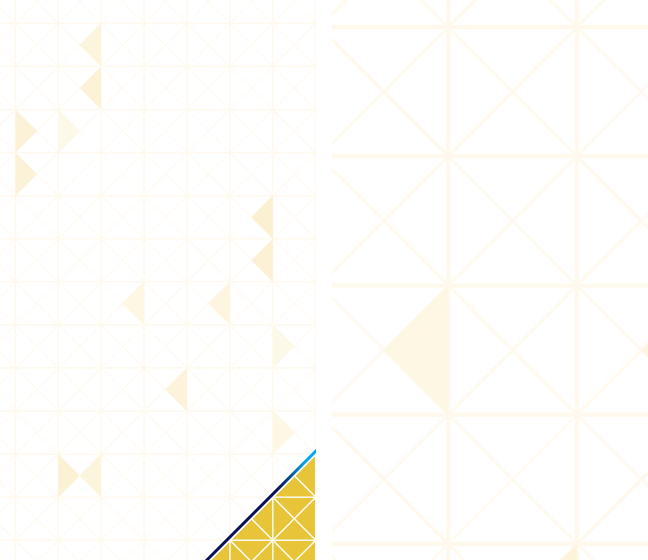
Left, the full canvas; right, a detail of the centre.
Give the GLSL for this background, as a Shadertoy shader.

```glsl
// Pale cream lattice of crossed squares with scattered triangles and a gold corner edged in blue.

// Lengths are in canvas widths
const vec2 PITCH = vec2(0.1358, 0.1363);    // size of one square
const vec2 GRID_START = vec2(0.0486, 0.0625);
const float COLUMNS = 8.0;
const float STRAIGHT_WIDTH = 0.0046;
const float DIAGONAL_WIDTH = 0.0032;
const float GOLD_LINE_WIDTH = 0.0044;

// Corner limits, measured along the bottom edge
const float BAND_START = 0.648;
const float BAND_END = 0.6615;
const float GOLD_START = 0.669;

// Triangle scatter
const float FIRST_ROW = 1.0;
const float LAST_ROW = 11.0;
const float ROW_CHANCE = 0.92;
const float SECOND_CHANCE = 0.35;
const float LEFT_CHANCE = 0.7;
const float MISSING_DIAGONAL = 0.01;

const vec3 PAPER = vec3(1.0);
const vec3 LINE_CREAM = vec3(1.0, 0.975, 0.93);
const vec3 PALE_FILL = vec3(0.995, 0.98, 0.925);
const vec3 DEEP_FILL = vec3(0.985, 0.94, 0.82);
const vec3 GOLD = vec3(0.91, 0.77, 0.22);
const vec3 NAVY = vec3(0.04, 0.07, 0.34);
const vec3 CYAN = vec3(0.0, 0.66, 0.93);

float hash(vec2 p) {
    return fract(sin(dot(p, vec2(127.1, 311.7))) * 43758.5453);
}

// Coverage of a shape from its inward distance
float cover(float inside, float pixel) {
    return clamp(inside / pixel + 0.5, 0.0, 1.0);
}

float stroke(float dist, float width, float pixel) {
    return cover(0.5 * width - dist, pixel);
}

// Triangle spanning one side of a square and pointing to its centre
float quarterTriangle(vec2 f, float facing, float pixel) {
    float side = -f.x * facing;
    float slant = (side - abs(f.y)) * PITCH.x * 0.7071;
    return cover(min(slant, (0.5 - side) * PITCH.x), pixel);
}

void mainImage(out vec4 fragColor, in vec2 fragCoord) {
    vec2 p = fragCoord / iResolution.x;
    float pixel = 1.0 / iResolution.x;

    vec2 grid = (p - GRID_START) / PITCH;
    vec2 cell = floor(grid);
    vec2 f = fract(grid) - 0.5;

    // Distances to the square's sides and to its two diagonals
    vec2 toSide = (0.5 - abs(f)) * PITCH;
    float straight = min(toSide.x, toSide.y);
    vec2 diagonal = abs(vec2(f.x - f.y, f.x + f.y)) * PITCH.x * 0.7071;

    // Cream lattice; diagonals vary in strength and a few are missing
    float rising = stroke(diagonal.x, DIAGONAL_WIDTH, pixel);
    float falling = stroke(diagonal.y, DIAGONAL_WIDTH, pixel);
    rising *= mix(0.75, 1.0, hash(cell + 3.1));
    falling *= mix(0.75, 1.0, hash(cell + 8.7));
    falling *= step(MISSING_DIAGONAL, hash(cell + 5.3));
    float lattice = max(stroke(straight, STRAIGHT_WIDTH, pixel), max(rising, falling));
    vec3 color = mix(PAPER, LINE_CREAM, lattice);

    // One triangle in most rows, sometimes a second
    if (cell.y >= FIRST_ROW && cell.y <= LAST_ROW) {
        for (float pick = 0.0; pick < 2.0; pick++) {
            vec2 seed = vec2(cell.y, pick * 17.0 + 2.0);
            float column = floor(hash(seed) * COLUMNS) - 1.0;
            float chance = pick < 0.5 ? ROW_CHANCE : SECOND_CHANCE;
            if (cell.x == column && hash(seed + 4.6) < chance) {
                bool pointsLeft = column < 0.0 || hash(seed + 9.2) < LEFT_CHANCE;
                float facing = pointsLeft ? -1.0 : 1.0;
                vec3 fill = mix(PALE_FILL, DEEP_FILL, hash(seed + 6.4));
                color = mix(color, fill, quarterTriangle(f, facing, pixel));
            }
        }
    }

    // Gold corner with the lattice continued in white
    float across = p.x - p.y;
    float nearest = min(straight, min(diagonal.x, diagonal.y));
    vec3 goldTile = mix(GOLD, PAPER, stroke(nearest, GOLD_LINE_WIDTH, pixel));
    vec3 corner = mix(PAPER, goldTile, cover((across - GOLD_START) * 0.7071, pixel));
    color = mix(color, corner, cover((across - BAND_START) * 0.7071, pixel));

    // Blue band along the corner's slope
    float bandInside = min(across - BAND_START, BAND_END - across) * 0.7071;
    vec3 band = mix(NAVY, CYAN, smoothstep(0.87, 0.98, p.x));
    color = mix(color, band, cover(bandInside, pixel));

    fragColor = vec4(color, 1.0);
}
```
